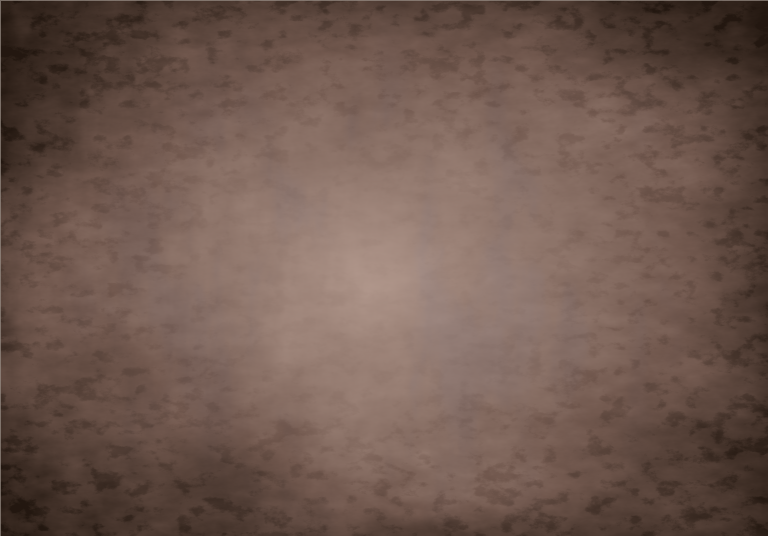
Write a WebGL 1 fragment shader that draws this background.

```glsl
precision highp float;
// Aged brown paper: an off-centre elliptical glow fades to dark, worn borders.
// Soft stains set the large shapes; layered value noise adds mottling,
// brushed fibres and dark flecks that grow stronger away from the light.
uniform vec2 u_resolution;

const vec3 DARK_BROWN = vec3(0.165, 0.115, 0.085);
const vec3 MID_BROWN = vec3(0.445, 0.345, 0.305);
const vec3 PALE_ROSE = vec3(0.690, 0.590, 0.545);
const vec3 MAUVE_TINT = vec3(-0.012, 0.000, 0.016);
const vec3 RIM_COLOR = vec3(0.60, 0.56, 0.53);

const vec2 GLOW_CENTER = vec2(0.485, 0.485);
const float GLOW_PEAK = 0.672;
const float GLOW_FALLOFF = 0.255;
const float BORDER_DEPTH = 0.085;
const float STAIN_DEPTH = 0.12;
const float MOTTLE_DEPTH = 0.11;
const float FIBRE_DEPTH = 0.075;
const float FLECK_DEPTH = 0.10;
const float RIM_WIDTH = 0.0013;

float hash(vec2 p) {
  vec3 q = fract(vec3(p.xyx) * 0.1031);
  q += dot(q, q.yzx + 33.33);
  return fract((q.x + q.y) * q.z);
}

float valueNoise(vec2 p) {
  vec2 cell = floor(p);
  vec2 f = fract(p);
  f = f * f * (3.0 - 2.0 * f);
  float low = mix(hash(cell), hash(cell + vec2(1.0, 0.0)), f.x);
  float high = mix(hash(cell + vec2(0.0, 1.0)), hash(cell + 1.0), f.x);
  return mix(low, high, f.y);
}

// Fractal noise, roughly 0..1 around 0.5
float fbm(vec2 p) {
  float sum = 0.0;
  float weight = 0.5;
  for (int i = 0; i < 5; i++) {
    sum += weight * valueNoise(p);
    p = mat2(1.92, 0.56, -0.56, 1.92) * p + 17.3;
    weight *= 0.52;
  }
  return sum;
}

// Soft elliptical spot
float spot(vec2 uv, vec2 center, vec2 radius) {
  vec2 d = (uv - center) / radius;
  return exp(-dot(d, d));
}

// Dark patches near the borders, minus two lighter worn areas
float stains(vec2 uv) {
  float s = spot(uv, vec2(0.06, 0.86), vec2(0.13, 0.15));
  s += 0.6 * spot(uv, vec2(0.02, 0.71), vec2(0.11, 0.07));
  s += 0.9 * spot(uv, vec2(0.92, 0.94), vec2(0.15, 0.09));
  s += 0.8 * spot(uv, vec2(0.07, 0.09), vec2(0.15, 0.12));
  s += 0.7 * spot(uv, vec2(0.29, 0.11), vec2(0.10, 0.09));
  s += 0.6 * spot(uv, vec2(0.90, 0.14), vec2(0.12, 0.10));
  s += 0.5 * spot(uv, vec2(0.15, 0.31), vec2(0.09, 0.08));
  s += 0.5 * spot(uv, vec2(0.99, 0.42), vec2(0.05, 0.20));
  s -= 0.3 * spot(uv, vec2(0.78, 0.77), vec2(0.13, 0.10));
  s -= 0.3 * spot(uv, vec2(0.60, 0.11), vec2(0.14, 0.08));
  return s;
}

// Map brightness to the brown ramp
vec3 paperColor(float tone) {
  vec3 shade = mix(DARK_BROWN, MID_BROWN, smoothstep(0.0, 1.0,
    0.5 + 0.72 * ((tone - 0.165) / 0.28 - 0.5)));
  shade = mix(DARK_BROWN, MID_BROWN, clamp((tone - 0.165) / 0.28, -0.1, 1.0));
  return mix(shade, PALE_ROSE, clamp((tone - 0.445) / 0.245, 0.0, 1.1));
}

void main() {
  vec2 uv = gl_FragCoord.xy / u_resolution;
  vec2 p = uv * vec2(u_resolution.x / u_resolution.y, 1.0);

  // Texture layers: cloudy mottling, horizontal fibres, vertical smears
  float mottle = fbm(p * vec2(7.0, 10.0) + 3.1) - 0.5;
  float fibre = fbm(p * vec2(24.0, 52.0) + 41.0) - 0.5;
  float smear = fbm(p * vec2(15.0, 5.0) + 73.0) - 0.5;
  float fleck = smoothstep(0.50, 0.76, fbm(p * vec2(38.0, 62.0) + 9.0));

  // Glow, border shade and stains, with edges broken up by the mottling
  vec2 warped = uv + 0.05 * vec2(smear, mottle);
  float radius = length((warped - GLOW_CENTER) * 2.0);
  float tone = GLOW_PEAK - GLOW_FALLOFF * radius;
  vec2 margin = min(warped, 1.0 - warped);
  vec2 border = exp(-max(margin, 0.0) / vec2(0.045, 0.050));
  tone -= BORDER_DEPTH * max(border.x, border.y);
  tone -= STAIN_DEPTH * stains(warped) * (1.0 + 1.2 * mottle);

  // Wear is faint in the light and rough in the dark
  float wear = smoothstep(0.25, 1.15, radius);
  tone += MOTTLE_DEPTH * mottle * mix(0.45, 1.0, wear);
  tone += FIBRE_DEPTH * fibre * mix(0.5, 1.3, wear);
  tone += 0.05 * smear;
  tone -= FLECK_DEPTH * fleck * mix(0.12, 0.75, wear);

  vec3 color = paperColor(tone);
  color += MAUVE_TINT * smoothstep(0.0, 0.25, -smear) * (1.0 - wear);

  // Hairline pale rim along the left and top
  vec2 rim = clamp(RIM_WIDTH * u_resolution.x + 0.5
    - vec2(gl_FragCoord.x, u_resolution.y - gl_FragCoord.y), 0.0, 1.0);
  color = mix(color, RIM_COLOR, 0.7 * max(rim.x, rim.y));
  gl_FragColor = vec4(clamp(color, 0.0, 1.0), 1.0);
}
```
